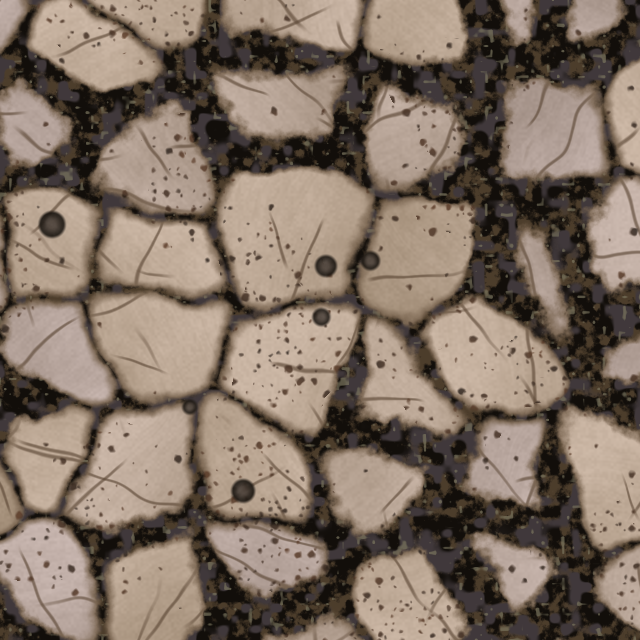
Write a WebGL 2 fragment shader that draws this texture.

```glsl
#version 300 es
precision highp float;
// Polished mineral grains packed in a dark, gritty matrix.
// Rounded Voronoi cells make the grains; noise varies the gaps, and
// scattered discs and lines add pits, round bubbles and scratches.
uniform vec2 u_resolution;
out vec4 fragColor;

float hash(vec2 p) {
  return fract(sin(dot(p, vec2(127.1, 311.7))) * 43758.5453);
}

vec2 hash2(vec2 p) {
  return vec2(hash(p), hash(p + 37.7));
}

float noise(vec2 p) {
  vec2 i = floor(p), f = fract(p);
  f = f * f * (3.0 - 2.0 * f);
  return mix(mix(hash(i), hash(i + vec2(1, 0)), f.x),
             mix(hash(i + vec2(0, 1)), hash(i + vec2(1, 1)), f.x), f.y);
}

float fbm(vec2 p) {
  float sum = 0.0, amp = 0.53;
  for (int i = 0; i < 4; i++) {
    sum += amp * noise(p);
    p = mat2(1.6, 1.2, -1.2, 1.6) * p + 5.3;
    amp *= 0.5;
  }
  return sum;
}

vec2 seedPoint(vec2 cell) {
  return cell + 0.1 + 0.8 * hash2(cell);
}

// Smooth distance to the cell border; also gives cell id and offset from its seed.
float grainCell(vec2 p, out vec2 id, out vec2 local) {
  vec2 base = floor(p);
  float nearest = 9.0;
  for (int y = -1; y <= 1; y++)
    for (int x = -1; x <= 1; x++) {
      vec2 cell = base + vec2(x, y), r = p - seedPoint(cell);
      if (dot(r, r) < nearest) { nearest = dot(r, r); id = cell; local = r; }
    }
  float sum = 0.0;
  for (int y = -2; y <= 2; y++)
    for (int x = -2; x <= 2; x++) {
      vec2 cell = id + vec2(x, y);
      if (x == 0 && y == 0) continue;
      vec2 toSeed = p - local - seedPoint(cell);
      float border = dot(local - 0.0, normalize(toSeed)) + 0.5 * length(toSeed);
      sum += exp(-26.0 * border);
    }
  return -log(sum) / 26.0;
}

// Scattered discs: x is coverage, y is distance from the centre in radii.
vec2 discs(vec2 p, float chance, float minR, float maxR, float soft) {
  vec2 cell = floor(p);
  float radius = mix(minR, maxR, pow(hash(cell + 9.1), 2.0));
  vec2 centre = mix(vec2(maxR), vec2(1.0 - maxR), hash2(cell + 3.3));
  float d = length(fract(p) - centre);
  float on = step(hash(cell + 71.9), chance);
  return vec2(on * (1.0 - smoothstep(radius - soft, radius + soft, d)), d / radius);
}

void main() {
  vec2 uv = gl_FragCoord.xy / u_resolution.y;
  float px = 1.0 / u_resolution.y;

  // Grain layout with wavy borders and uneven gaps
  vec2 warp = vec2(noise(uv * 17.0), noise(uv * 17.0 + 40.0)) - 0.5;
  vec2 id, local;
  float border = grainCell(uv * 5.6 + 3.0 + 0.12 * warp, id, local);
  float gap = 0.02 + 0.16 * smoothstep(0.38, 0.75, noise(uv * 5.0 + 11.0));
  float inside = border - gap + (fbm(uv * 55.0) - 0.5) * (0.05 + 0.5 * gap);

  // Grain faces: individual tint, slanted shading and faint streaks
  float angle = 6.2832 * hash(id + 5.0);
  vec2 along = vec2(cos(angle), sin(angle)), across = vec2(-along.y, along.x);
  float streak = noise(vec2(dot(local, along) * 4.0, dot(local, across) * 45.0));
  float light = 0.3 + 0.55 * hash(id + 2.0) + 0.55 * dot(local, across)
    + 0.7 * (fbm(uv * 12.0) - 0.5) + 0.16 * (streak - 0.5);
  vec3 grain = mix(vec3(0.64, 0.56, 0.475), vec3(0.79, 0.71, 0.64), clamp(light, 0.0, 1.0));
  grain += vec3(-0.01, 0.0, 0.045) * smoothstep(0.55, 0.9, hash(id + 8.0));
  grain += 0.035 * (noise(uv * 230.0) - 0.5);

  // Scratches, broken up along their length
  for (int i = 0; i < 3; i++) {
    float k = float(i), turn = angle + 1.1 * k * hash(id + k);
    vec2 n = vec2(-sin(turn), cos(turn));
    float offset = 0.6 * (hash(id + 20.0 + k) - 0.5) + 0.03 * (noise(uv * 30.0) - 0.5);
    float line = 1.0 - smoothstep(0.003, 0.014 + 6.0 * px, abs(dot(local, n) - offset));
    float broken = smoothstep(0.42, 0.65, noise(uv * 13.0 + 7.0 * k));
    grain = mix(grain, vec3(0.36, 0.28, 0.21), 0.65 * line * broken);
  }

  // Brown worn rim
  grain = mix(vec3(0.47, 0.39, 0.31), grain, smoothstep(0.0, 0.085, inside));

  // Small clustered pits in two sizes
  float cluster = smoothstep(0.3, 0.8, noise(uv * 7.0 + 23.0));
  vec2 ragged = uv + 0.004 * (vec2(noise(uv * 150.0), noise(uv * 150.0 + 9.0)) - 0.5);
  float pits = discs(ragged * 48.0, 0.06 + 0.4 * cluster, 0.11, 0.3, 0.07 + 30.0 * px).x;
  pits = max(pits, 0.8 * discs(ragged * 83.0 + 0.4, 0.3 * cluster, 0.12, 0.28, 0.1 + 40.0 * px).x);
  vec3 pitColour = mix(vec3(0.17, 0.14, 0.12), vec3(0.38, 0.25, 0.17), noise(uv * 31.0));
  grain = mix(grain, pitColour, 0.85 * pits);

  // Matrix: black grit with brown, slate and a few pale flecks
  float grit = fbm(uv * 75.0 + 17.0);
  vec3 matrix = mix(vec3(0.07, 0.055, 0.04), vec3(0.30, 0.24, 0.17), smoothstep(0.42, 0.68, grit));
  matrix = mix(matrix, vec3(0.25, 0.22, 0.23), smoothstep(0.5, 0.75, noise(uv * 60.0 + 50.0)));
  matrix = mix(matrix, vec3(0.48, 0.46, 0.37), 0.7 * smoothstep(0.76, 0.95, noise(uv * 125.0)));
  vec3 colour = mix(matrix, grain, smoothstep(-0.02 - 3.0 * px, 0.022 + 3.0 * px, inside));

  // Round dark bubbles with a paler centre
  vec2 bubble = discs(uv * 14.0 + 0.3, 0.07, 0.16, 0.32, 0.03 + 10.0 * px);
  vec3 bubbleColour = mix(vec3(0.31, 0.27, 0.24), vec3(0.12, 0.10, 0.08), smoothstep(0.2, 0.95, bubble.y));
  colour = mix(colour, bubbleColour + 0.1 * (grit - 0.5), 0.93 * bubble.x);

  fragColor = vec4(colour, 1.0);
}
```
